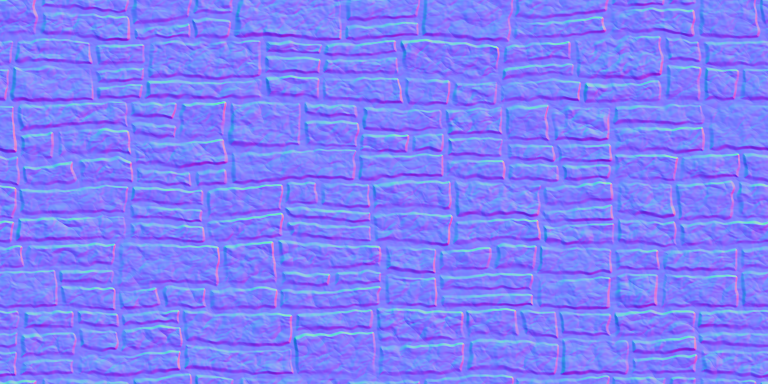
A Shadertoy shader for this texture map:

```glsl
#define ROWS 6.0       // bands of masonry over the height
#define COLS 6.0       // blocks along each band
#define TILE 2.0       // tile width, with height 1
#define JOINT 0.0046   // half width of a mortar joint
#define BEVEL 0.0072   // width of a stone's worn edge
#define RELIEF 0.0043  // height of stones above the mortar
#define CRAG 0.135     // slope of the broken stone faces
#define STEP 0.0018    // reach of the slope sampling

float hash(vec2 p) {
    vec3 q = fract(p.xyx * 0.1031);
    q += dot(q, q.yzx + 33.33);
    return fract((q.x + q.y) * q.z);
}

// Contribution of one lattice corner to gradient noise
float corner(vec2 cell, vec2 period, vec2 offset) {
    vec2 id = mod(cell, period) + period.yx;
    return dot(2.0 * vec2(hash(id), hash(id + 47.0)) - 1.0, offset);
}

// Signed gradient noise that wraps with the tile
float tiledNoise(vec2 p, vec2 freq) {
    vec2 period = vec2(TILE, 1.0) * freq;
    p *= freq;
    vec2 cell = floor(p), f = p - cell;
    vec2 u = f * f * f * (f * (f * 6.0 - 15.0) + 10.0);
    vec2 x = vec2(1.0, 0.0);
    return mix(mix(corner(cell, period, f), corner(cell + x.xy, period, f - x.xy), u.x),
               mix(corner(cell + x.yx, period, f - x.yx), corner(cell + 1.0, period, f - 1.0), u.x), u.y);
}

// Broken faces: creased coarse layers under plain fine ones
float cragged(vec2 p) {
    vec2 freq = vec2(11.0, 15.0);
    float sum = 0.0;
    for (int i = 0; i < 4; i++) {
        float n = tiledNoise(p + 0.13 * float(i), freq);
        sum += (i < 2 ? abs(n + 0.06) - 0.18 : n) / freq.y;
        freq *= 2.0;
    }
    return sum * CRAG;
}

float jitteredEdge(float i, float count, float seed) {
    return i + 0.45 * hash(vec2(mod(i, count) + 3.0, seed));
}

// Index of the jittered interval that holds x
float intervalAt(float x, float count, float seed) {
    float i = floor(x);
    return x < jitteredEdge(i, count, seed) ? i - 1.0 : i;
}

// Bounds of the stone around p; returns its seed
vec2 findStone(vec2 p, out vec2 lo, out vec2 hi) {
    float row = intervalAt(p.y * ROWS, ROWS, 71.0);
    float rowSeed = mod(row, ROWS) * 7.0 + 13.0;
    float shift = hash(vec2(rowSeed, 41.0));
    float col = intervalAt(p.x * COLS / TILE + shift, COLS, rowSeed);
    vec2 scale = vec2(TILE / COLS, 1.0 / ROWS);
    lo = scale * vec2(jitteredEdge(col, COLS, rowSeed) - shift, jitteredEdge(row, ROWS, 71.0));
    hi = scale * vec2(jitteredEdge(col + 1.0, COLS, rowSeed) - shift, jitteredEdge(row + 1.0, ROWS, 71.0));
    vec2 seed = vec2(mod(col, COLS) * 13.0 + 5.0, rowSeed * 3.0);

    // Cut the block until its pieces are stone sized
    for (int i = 0; i < 5; i++) {
        vec2 limit = mix(vec2(0.19, 0.08), vec2(0.36, 0.15), vec2(hash(seed), hash(seed + 9.0)));
        vec2 excess = (hi - lo) / limit;
        if (max(excess.x, excess.y) < 1.0) break;
        int axis = excess.x > excess.y ? 0 : 1;
        float cut = mix(lo[axis], hi[axis], mix(0.34, 0.66, hash(seed + 5.0)));
        if (p[axis] < cut) {
            hi[axis] = cut;
            seed += vec2(3.0, 29.0);
        } else {
            lo[axis] = cut;
            seed += vec2(17.0, 5.0);
        }
    }
    return seed;
}

float wallHeight(vec2 p) {
    // Sagging courses and chipped outlines
    vec2 sag = vec2(tiledNoise(p, vec2(5.0)), tiledNoise(p + 0.37, vec2(4.0, 5.0)));
    vec2 chip = vec2(tiledNoise(p, vec2(31.0)), tiledNoise(p + 0.61, vec2(31.0)));
    vec2 q = p + 0.03 * sag + 0.009 * chip;

    vec2 lo, hi;
    vec2 seed = findStone(q, lo, hi);
    vec2 halfSize = 0.5 * (hi - lo);
    vec2 local = q - 0.5 * (lo + hi);

    // Rounded box, with sharper edges at the top and right
    float radius = 0.007;
    vec2 d = abs(local) - halfSize + JOINT * mix(0.65, 1.4, hash(seed + 2.0)) + radius;
    float inside = radius - length(max(d, 0.0)) - min(max(d.x, d.y), 0.0);
    float bevel = BEVEL * (1.35 - dot(local / halfSize, vec2(0.4, 0.3)));
    float stone = smoothstep(0.0, bevel, inside);

    // Each face has its own tilt and roughness
    vec2 tilt = vec2(0.04, 0.12) * (vec2(hash(seed + 4.0), hash(seed + 6.0)) - 0.5);
    float roughness = mix(0.8, 1.25, hash(seed + 8.0));
    return stone * (RELIEF + dot(local, tilt)) + cragged(p + 0.3 * chip / 31.0) * mix(0.5, roughness, stone);
}

void mainImage(out vec4 fragColor, in vec2 fragCoord) {
    vec2 p = fragCoord / iResolution.y;
    vec2 e = vec2(STEP, 0.0);
    vec2 slope = vec2(wallHeight(p + e.xy) - wallHeight(p - e.xy),
                      wallHeight(p + e.yx) - wallHeight(p - e.yx)) / (2.0 * STEP);
    vec3 normal = normalize(vec3(-slope, 1.0));
    fragColor = vec4(0.5 + 0.5 * normal, 1.0);
}
```
